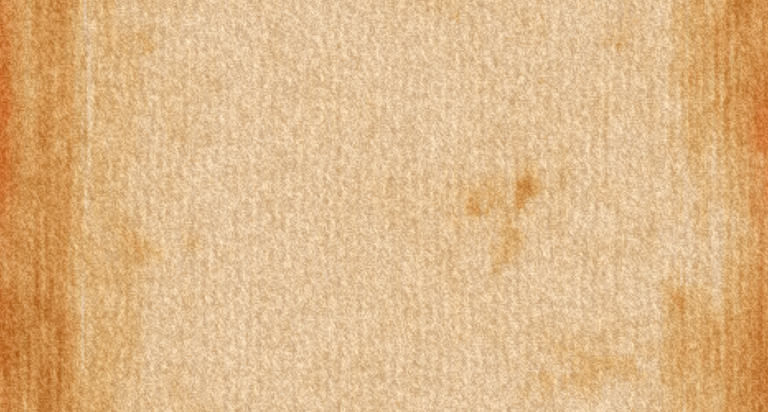
Write a Shadertoy shader that draws this texture.

```glsl
// Aged laid paper: fine vertical ribs and crisp fibre grain on pale cream,
// browned, streaked margins at both sides and a few broken stains.
// One "age" value is summed from masks and noise, then mapped to colour.

const vec3 PAPER  = vec3(0.900, 0.785, 0.640);
const vec3 TAN    = vec3(0.860, 0.685, 0.455);
const vec3 BROWN  = vec3(0.825, 0.590, 0.330);
const vec3 DEEP   = vec3(0.740, 0.460, 0.200);
const vec3 RUST   = vec3(0.830, 0.430, 0.180);
const vec3 RIB_SHADE = vec3(0.042, 0.050, 0.040);
const float RIB_COUNT = 37.0;      // ribs per canvas height
const float GRAIN_SCALE = 250.0;   // finest grain cells per canvas height
const float GRAIN_AMOUNT = 0.17;
const float STREAK_SCALE = 85.0;
const float STAIN_STRENGTH = 0.50;

// Stain centre (xy) and radii (zw), as fractions of the canvas
const int STAINS = 11;
const vec4 STAIN[STAINS] = vec4[STAINS](
    vec4(0.814, 0.898, 0.015, 0.026), vec4(0.595, 0.958, 0.010, 0.012),
    vec4(0.189, 0.898, 0.018, 0.028), vec4(0.640, 0.500, 0.045, 0.055),
    vec4(0.680, 0.530, 0.030, 0.070), vec4(0.660, 0.385, 0.020, 0.080),
    vec4(0.170, 0.430, 0.018, 0.050), vec4(0.200, 0.400, 0.100, 0.022),
    vec4(0.870, 0.285, 0.016, 0.035), vec4(0.725, 0.075, 0.070, 0.055),
    vec4(0.810, 0.130, 0.070, 0.045));
const float STAIN_WEIGHT[STAINS] = float[STAINS](
    1.0, 0.8, 0.5, 0.85, 0.85, 0.45, 0.5, 0.32, 0.5, 0.42, 0.38);

float hash(vec2 p) {
    vec3 q = fract(p.xyx * 0.1031);
    q += dot(q, q.yzx + 33.33);
    return fract((q.x + q.y) * q.z);
}

float noise(vec2 p) {
    vec2 i = floor(p), f = fract(p);
    f = f * f * (3.0 - 2.0 * f);
    return mix(mix(hash(i), hash(i + vec2(1, 0)), f.x),
               mix(hash(i + vec2(0, 1)), hash(i + vec2(1, 1)), f.x), f.y);
}

float fbm(vec2 p) {
    float sum = 0.0, amp = 0.5;
    for (int i = 0; i < 5; i++) {
        sum += amp * noise(p);
        p = mat2(1.6, 1.2, -1.2, 1.6) * p + 7.3;
        amp *= 0.5;
    }
    return sum;
}

float bump(float x, float centre, float width) {
    float d = (x - centre) / width;
    return exp(-d * d);
}

// Browning of the two side margins
float marginAge(vec2 uv, float cloud) {
    float x = uv.x + (cloud - 0.5) * 0.05;
    float low = 1.0 - smoothstep(0.30, 0.55, uv.y);
    float high = smoothstep(0.58, 0.80, uv.y);
    float foot = 1.0 - smoothstep(0.15, 0.38, uv.y);

    float left = 0.36 * (1.0 - smoothstep(0.080, 0.118, x));
    left += (0.14 + 0.14 * low) * (1.0 - smoothstep(0.13, 0.215, x));
    left += 0.10 * (1.0 - smoothstep(0.0, 0.04, x));

    float right = (0.16 + 0.20 * high + 0.08 * foot) * smoothstep(0.855, 0.90, x);
    right += (0.14 + 0.10 * high) * smoothstep(0.915, 0.965, x);
    right += 0.14 * smoothstep(0.95, 1.0, x);
    right += 0.12 * foot * smoothstep(0.81, 0.90, x);
    return left + right;
}

float stainAge(vec2 uv, vec2 p) {
    vec2 warp = vec2(fbm(p * 13.0), fbm(p * 13.0 + 40.0)) - 0.48;
    float ragged = 0.15 + 1.1 * smoothstep(0.28, 0.68, fbm(p * vec2(34.0, 26.0) + 9.0));
    float sum = 0.0;
    for (int i = 0; i < STAINS; i++) {
        vec2 d = (uv + warp * 0.075 - STAIN[i].xy) / STAIN[i].zw;
        sum += STAIN_WEIGHT[i] * exp(-dot(d, d));
    }
    return min(sum, 1.0) * ragged * STAIN_STRENGTH;
}

void mainImage(out vec4 fragColor, in vec2 fragCoord) {
    vec2 uv = fragCoord / iResolution.xy;
    vec2 p = fragCoord / iResolution.y;

    // Broad ageing and mottling
    float cloud = fbm(p * 5.0 + 3.0);
    float margin = marginAge(uv, cloud);
    float sides = smoothstep(0.12, 0.45, abs(uv.x - 0.5));
    float mottle = fbm(p * vec2(19.0, 15.0) + 21.0) - 0.48;
    float age = 0.055 + 0.035 * sides + margin + stainAge(uv, p);
    age += (cloud - 0.48) * (0.16 + 0.35 * margin);
    age += mottle * (0.16 + 0.16 * sides + 0.35 * margin);

    // Worn vertical streaks, strongest in the margins
    float streak = noise(vec2(p.x * STREAK_SCALE, p.y * 3.0)) - 0.5;
    streak += 0.8 * (noise(vec2(p.x * STREAK_SCALE * 2.1, p.y * 9.0)) - 0.5);
    age += streak * (0.05 + 0.34 * min(margin, 0.7));
    float scuff = smoothstep(0.25, 0.75, noise(vec2(p.x * 130.0, p.y * 6.0)));
    age -= 0.24 * scuff * bump(uv.x, 0.108, 0.010);
    age -= 0.16 * scuff * (bump(uv.x, 0.893, 0.012) + bump(uv.x, 0.932, 0.008));
    age -= 0.12 * scuff * bump(uv.x, 0.035, 0.012);
    age = clamp(age, 0.0, 1.0);

    vec3 col = mix(PAPER, TAN, smoothstep(-0.04, 0.36, age));
    col = mix(col, BROWN, smoothstep(0.30, 0.66, age));
    col = mix(col, DEEP, smoothstep(0.60, 1.05, age));

    // Rusty glow on the outer edges
    float rust = bump(uv.x, 0.0, 0.016) * (0.2 + 0.45 * bump(uv.y, 0.70, 0.22));
    rust += bump(uv.x, 1.0, 0.022) * (0.1 + 0.45 * bump(uv.y, 0.62, 0.17));
    col = mix(col, RUST, clamp(rust * (0.5 + cloud + 2.0 * mottle), 0.0, 0.6));

    // Wavering ribs, broken along their length
    float bend = noise(p * vec2(12.0, 34.0)) * 0.45 + noise(p * 4.0) * 0.6;
    float rib = 0.5 + 0.5 * cos(6.28318 * (p.x * RIB_COUNT + bend));
    float ribDepth = (0.25 + 1.1 * noise(p * vec2(36.0, 50.0))) * (1.0 - 0.45 * min(margin, 1.0));
    col -= RIB_SHADE * (rib - 0.42) * ribDepth;

    // Fibre grain: slanted crinkles lit from the side, then fine tooth
    vec2 slant = vec2(p.x + 0.45 * p.y, p.y - 0.25 * p.x);
    float grain = 0.55 * (noise(slant * vec2(115.0, 70.0)) - 0.5);
    grain += noise(p * GRAIN_SCALE) - 0.5;
    grain += 0.5 * (noise(slant * GRAIN_SCALE * vec2(0.8, 0.4) + 60.0) - 0.5);
    col += grain * GRAIN_AMOUNT * vec3(0.72, 0.88, 1.0);

    // Sparse rusty flecks
    float fleck = smoothstep(0.88, 0.97, noise(p * 95.0 + 17.0)) * smoothstep(0.45, 0.65, noise(p * 6.0));
    col = mix(col, BROWN, 0.35 * fleck);

    fragColor = vec4(clamp(col, 0.0, 1.0), 1.0);
}
```
